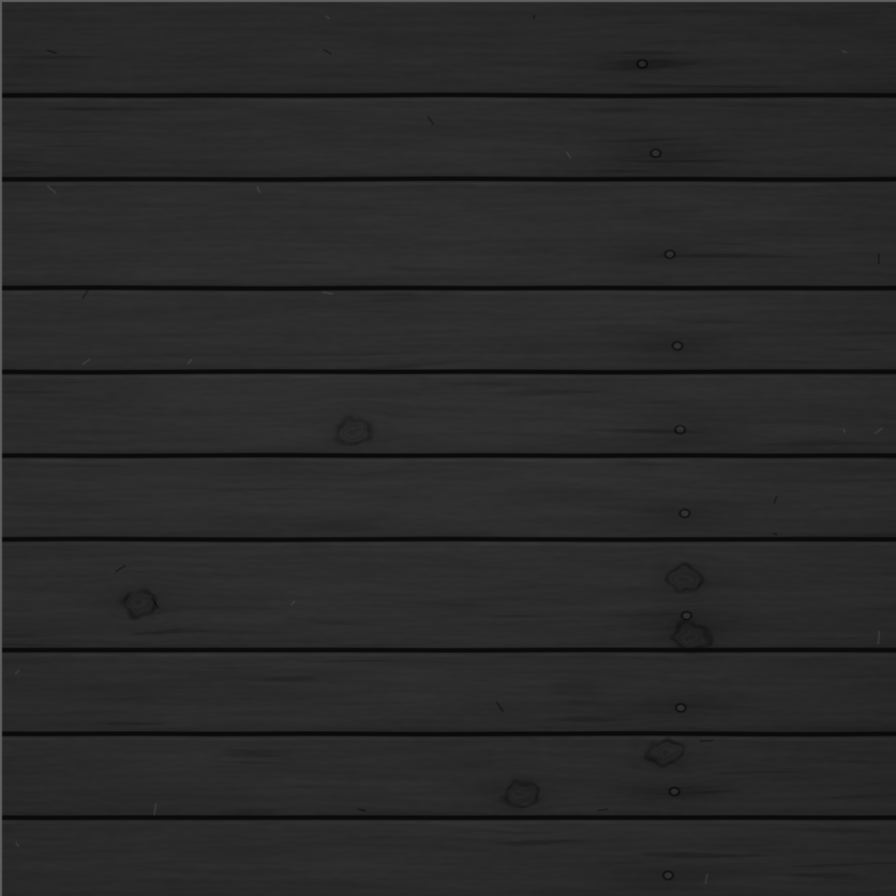
Write a three.js fragment shader that draws this texture.

```glsl
// Ten charcoal-stained horizontal wood planks with dark seams, nails, knots and fine grain.
varying vec2 vUv;

float hash(vec2 p) {
  vec3 q = fract(vec3(p.xyx) * 0.1031);
  q += dot(q, q.yzx + 33.33);
  return fract((q.x + q.y) * q.z);
}

vec2 gradient(vec2 cell) {
  float angle = 6.2832 * hash(cell);
  return vec2(cos(angle), sin(angle));
}

float gradientNoise(vec2 p) {
  vec2 i = floor(p), f = p - i;
  vec2 u = f * f * f * (f * (f * 6.0 - 15.0) + 10.0);
  vec2 e = vec2(1.0, 0.0);
  float bottom = mix(dot(gradient(i), f), dot(gradient(i + e), f - e), u.x);
  float top = mix(dot(gradient(i + e.yx), f - e.yx), dot(gradient(i + 1.0), f - 1.0), u.x);
  return mix(bottom, top, u.y);
}

// Height of a seam: even pitch, widened at two broad planks and the top one
float seamHeight(float i) {
  return 0.0875 + 0.0935 * i + 0.03 * step(3.0, i) + 0.028 * step(7.0, i) + 0.02 * step(9.0, i);
}

// The nails follow a slightly bowed column
float nailColumn(float y) {
  return 0.764 - 0.15 * (y - 0.38) * (y - 0.38);
}

// Three knots beside the nails, three spread over the planks
vec2 knotCenter(float k) {
  if (k < 3.0) {
    float y = 0.354 - 0.065 * k - 0.064 * step(2.0, k);
    return vec2(nailColumn(y) + 0.014 * sin(k * 2.5), y);
  }
  k -= 3.0;
  return fract(vec2(0.156, 0.327) + k * vec2(0.425, 0.786) + 0.5 * k * (k - 1.0) * vec2(0.389, -0.381));
}

void main() {
  vec2 p = vUv;

  // Find the plank
  float wavyY = p.y + 0.0012 * gradientNoise(vec2(p.x * 5.0, floor(p.y * 10.0 + 0.5)));
  float low = seamHeight(-1.0), high = 2.0, plank = 0.0;
  for (int i = 0; i < 10; i++) {
    float s = seamHeight(float(i));
    if (s <= wavyY) {
      low = s;
      plank = float(i) + 1.0;
    } else {
      high = min(high, s);
    }
  }
  float above = wavyY - low, below = high - wavyY;

  // Knots darken the wood and bend the grain around them
  vec2 grainPos = p;
  float knotShade = 0.0;
  for (int i = 0; i < 6; i++) {
    float k = float(i);
    vec2 q = (p - knotCenter(k)) / (vec2(0.023, 0.017) * (0.82 + 0.3 * hash(vec2(k, 7.0))));
    q += 0.35 * vec2(gradientNoise(p * 70.0 + k), gradientNoise(p * 70.0 + 40.0 + k));
    float r = length(q);
    float rim = exp(-pow((r - 0.8) / 0.17, 2.0)) * (0.65 + 0.8 * gradientNoise(q * 1.5 + k));
    float rings = (0.5 + 0.5 * sin(r * 17.0 + 3.0 * gradientNoise(q * 2.0))) * exp(-r * r);
    float halo = exp(-dot(q * vec2(0.5, 1.0), q * vec2(0.5, 1.0)));
    knotShade += 0.055 * rim + 0.02 * rings + 0.018 * halo;
    grainPos.y -= 0.009 * q.y * exp(-0.3 * r * r);
  }

  // Broad lighting, plank tone and stretched grain
  float tone = 0.177 - 0.055 * dot(p - vec2(0.43, 0.52), p - vec2(0.43, 0.52));
  tone += 0.009 * (hash(vec2(plank, 3.0)) - 0.5);
  grainPos.x += plank * 7.3;
  grainPos.y += 0.004 * gradientNoise(grainPos * vec2(4.0, 18.0));
  tone += 0.014 * gradientNoise(grainPos * vec2(3.0, 45.0));
  tone += 0.016 * gradientNoise(grainPos * vec2(9.0, 170.0));
  tone += 0.010 * gradientNoise(grainPos * vec2(60.0, 260.0));
  float streak = gradientNoise(grainPos * vec2(6.0, 120.0) + 31.0);
  float patchy = smoothstep(-0.1, 0.4, gradientNoise(grainPos * vec2(3.0, 9.0) + 11.0));
  tone -= 0.03 * smoothstep(0.22, 0.5, streak) * patchy;
  tone -= knotShade;

  // Sparse scratches and pits
  vec2 cell = floor(p * 26.0);
  vec2 f = fract(p * 26.0) - 0.5;
  float slant = 3.1416 * hash(cell + 19.0);
  vec2 along = vec2(cos(slant), sin(slant));
  float reach = 0.02 + 0.16 * hash(cell + 53.0);
  float scratch = length(f - along * clamp(dot(f, along), -reach, reach));
  float kind = mix(-0.05, 0.055, step(0.4, hash(cell + 71.0)));
  tone += kind * step(0.95, hash(cell)) * (1.0 - smoothstep(0.01, 0.05, scratch));

  // One nail per plank, with a stain around it
  float nailY = mix(low, high, 0.31);
  vec2 n = p - vec2(nailColumn(nailY) + 0.006 * (hash(vec2(plank, 9.0)) - 0.5), nailY);
  tone -= 0.022 * exp(-dot(n / vec2(0.065, 0.016), n / vec2(0.065, 0.016)));
  float nailRadius = length(n * vec2(0.9, 1.1));
  tone -= 0.07 * (1.0 - smoothstep(0.0045, 0.0075, nailRadius));
  tone += 0.11 * (1.0 - smoothstep(0.0025, 0.0048, nailRadius));

  // Seams: soft shadow, faint worn lip below, dark gap
  float gap = min(above, below);
  tone -= 0.035 * exp(-above / 0.005) + 0.015 * exp(-below / 0.004);
  tone += 0.028 * exp(-pow((below - 0.0055) / 0.0016, 2.0)) * (0.7 + gradientNoise(vec2(p.x * 25.0, plank)));
  tone = mix(tone, 0.04, 1.0 - smoothstep(0.0012, 0.0038, gap));

  // Pale border along the left and top
  float border = min(p.x, 1.0 - p.y);
  tone = mix(tone, 0.38, 1.0 - smoothstep(0.001, 0.0035, border));

  gl_FragColor = vec4(vec3(tone), 1.0);
}
```
